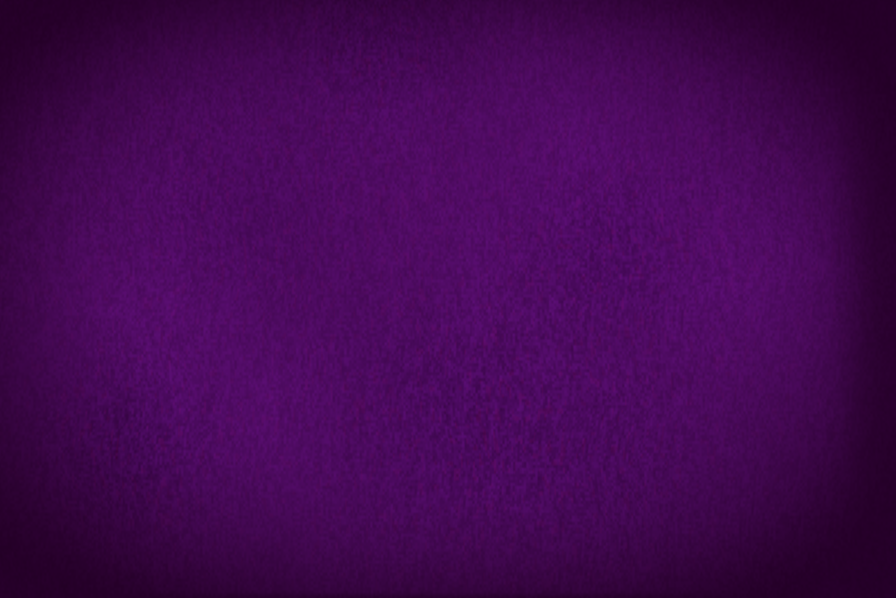
This texture is drawn by a WebGL 2 fragment shader. Its source:

```glsl
#version 300 es
precision highp float;

uniform vec2 u_resolution;
out vec4 fragColor;

const vec3 SHADOW = vec3(0.145, 0.0, 0.158);
const vec3 VIOLET = vec3(0.320, 0.046, 0.400);
const vec3 MAGENTA_SHIFT = vec3(0.045, -0.004, -0.015);

const vec2 VIGNETTE_CENTER = vec2(0.485, 0.51);
const float VIGNETTE_POWER = 2.4;
const float VIGNETTE_START = 0.15;
const float VIGNETTE_END = 1.62;

const vec2 FIBER_SCALE = vec2(210.0, 60.0);
const vec2 PORE_SCALE = vec2(260.0, 200.0);
const float FIBER_GAIN = 0.24;
const float PORE_GAIN = 0.40;
const float CLOUD_GAIN = 0.15;

// Soft patches: center x, center y, radius, brightness
const int PATCH_COUNT = 11;
const vec4 PATCHES[PATCH_COUNT] = vec4[](
  vec4(0.66, 0.78, 0.17, 0.11),
  vec4(0.88, 0.54, 0.15, 0.18),
  vec4(0.13, 0.49, 0.15, 0.12),
  vec4(0.28, 0.31, 0.11, 0.10),
  vec4(0.53, 0.56, 0.14, 0.06),
  vec4(0.68, 0.58, 0.11, -0.12),
  vec4(0.14, 0.25, 0.12, -0.16),
  vec4(0.42, 0.98, 0.12, -0.14),
  vec4(0.50, 0.31, 0.17, -0.11),
  vec4(0.27, 0.64, 0.14, -0.07),
  vec4(0.67, 0.22, 0.15, -0.08));

float hash(vec2 cell) {
  vec3 h = fract(vec3(cell.xyx) * 0.1031);
  h += dot(h, h.yzx + 33.33);
  return fract((h.x + h.y) * h.z);
}

float noise(vec2 p) {
  vec2 cell = floor(p);
  vec2 f = fract(p);
  f = f * f * (3.0 - 2.0 * f);
  return mix(mix(hash(cell), hash(cell + vec2(1, 0)), f.x),
             mix(hash(cell + vec2(0, 1)), hash(cell + vec2(1, 1)), f.x), f.y);
}

float fbm(vec2 p) {
  float sum = 0.0;
  float weight = 0.5;
  for (int i = 0; i < 4; i++) {
    sum += weight * noise(p);
    p = mat2(1.6, 1.2, -1.2, 1.6) * p + 17.3;
    weight *= 0.5;
  }
  return sum / 0.9375;
}

float vignette(vec2 uv) {
  vec2 q = pow(abs(uv - VIGNETTE_CENTER) * 2.0, vec2(VIGNETTE_POWER));
  float body = 1.0 - smoothstep(VIGNETTE_START, VIGNETTE_END, q.x + q.y);
  float rightEdge = 1.0 - 0.65 * smoothstep(0.92, 0.99, uv.x);
  float bottomEdge = mix(0.4, 1.0, smoothstep(0.0, 0.012, uv.y));
  return body * rightEdge * bottomEdge;
}

void main() {
  vec2 uv = gl_FragCoord.xy / u_resolution;
  float aspect = u_resolution.x / u_resolution.y;
  vec2 p = vec2(uv.x * aspect, uv.y);

  // Broad light and worn, darker patches
  float light = 0.0;
  float wear = 0.0;
  for (int i = 0; i < PATCH_COUNT; i++) {
    vec4 patchShape = PATCHES[i];
    vec2 offset = (uv - patchShape.xy) * vec2(aspect, 1.0) / patchShape.z;
    float glow = patchShape.w * exp(-0.7 * dot(offset, offset));
    light += glow;
    wear += max(-glow, 0.0);
  }
  float edge = vignette(uv);
  float cloud = fbm(p * vec2(5.0, 4.0) + 3.7) - 0.5;
  float tone = edge * (0.92 + light + CLOUD_GAIN * cloud);

  // Wavering vertical fibers over leathery pores
  float sway = 0.012 * (noise(p * 9.0) - 0.5);
  vec2 strand = p + vec2(sway, 0.0);
  float fiber = noise(strand * FIBER_SCALE) - 0.5;
  float streak = noise(strand * vec2(80.0, 6.0) + 41.0) - 0.5;
  float pore = noise(strand * PORE_SCALE + 83.0) - 0.5;
  float roughness = 0.65 + 2.6 * wear + 0.5 * cloud;
  float grain = FIBER_GAIN * (fiber + 0.3 * streak) + PORE_GAIN * pore;
  tone += grain * roughness * mix(0.25, 1.0, edge);

  // Violet ramp with reddish threads and a cooler worn area
  vec3 color = mix(SHADOW, VIOLET, clamp(tone, -0.2, 1.3));
  float thread = smoothstep(0.66, 0.92, noise(strand * vec2(190.0, 80.0) + 9.0));
  color += MAGENTA_SHIFT * thread * (0.3 + 3.0 * wear) * edge;
  color.b += 0.10 * wear * edge;
  fragColor = vec4(max(color, 0.0), 1.0);
}
```
